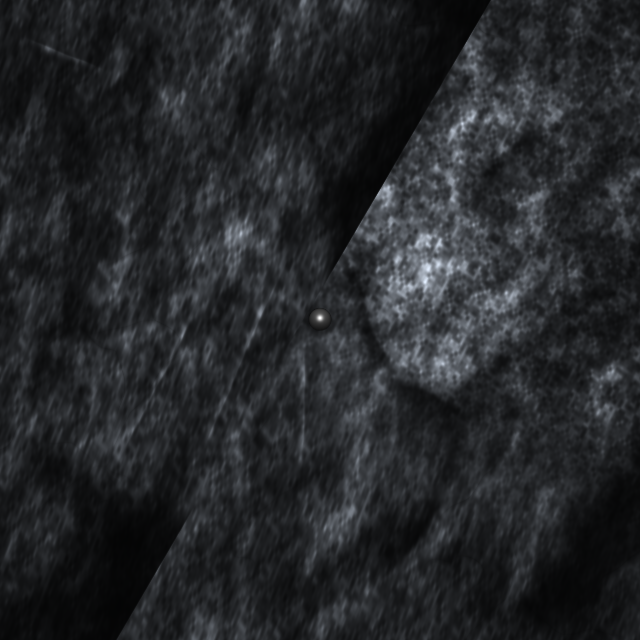
Write a Shadertoy shader that draws this texture.

```glsl
// Dark crumpled cloth with a diagonal overlapping flap, pinned by a small metal stud.
#define SHADOW_TONE 0.066
#define CENTRE_TONE 0.192
#define GRAIN 0.8
#define CRUMPLE 0.6
#define WAVER 0.011
#define SEAM_DEPTH 2.1
#define STUD_RADIUS 0.0175
#define STUD_POS vec2(0.5, 0.501)
#define SEAM_TIP vec2(0.5, 0.545)
#define SEAM_DIR vec2(0.505, 0.863)
#define CLOTH_TINT vec3(0.95, 1.0, 1.07)

// Shadowed folds: start and end points
const vec4 FOLDS[12] = vec4[12](
    vec4(0.27, 0.96, 0.11, 0.80), vec4(0.12, 0.86, 0.10, 0.48),
    vec4(0.11, 0.58, 0.04, 0.32), vec4(0.01, 0.34, 0.25, 0.12),
    vec4(0.53, 0.60, 0.62, 0.41), vec4(0.59, 0.42, 0.74, 0.33),
    vec4(1.05, 0.64, 0.69, 0.35), vec4(0.74, 0.42, 0.68, 0.22),
    vec4(1.08, 0.37, 0.75, -0.06), vec4(0.68, 0.63, 0.88, 0.86),
    vec4(0.69, 0.22, 0.60, 0.10), vec4(0.64, 0.22, 0.42, 0.04));
// Width on the left side, width on the right side, strength
const vec3 FOLD_SHAPE[12] = vec3[12](
    vec3(0.040, 0.010, 0.8), vec3(0.040, 0.010, 0.8), vec3(0.040, 0.012, 0.8),
    vec3(0.030, 0.040, 0.9), vec3(0.006, 0.016, 0.9), vec3(0.007, 0.040, 0.9),
    vec3(0.070, 0.015, 0.8), vec3(0.030, 0.015, 0.6), vec3(0.070, 0.030, 1.3),
    vec3(0.010, 0.050, 0.7), vec3(0.005, 0.016, 1.0), vec3(0.030, 0.012, 0.7));
// Bright pulled ridges
const vec4 RIDGES[4] = vec4[4](
    vec4(0.460, 0.625, 0.295, 0.250), vec4(0.475, 0.490, 0.471, 0.240),
    vec4(0.330, 0.560, 0.170, 0.255), vec4(0.030, 0.945, 0.170, 0.885));

vec2 hash2(vec2 p) {
    vec3 q = fract(p.xyx * vec3(0.1031, 0.1030, 0.0973));
    q += dot(q, q.yzx + 33.33);
    return fract((q.xx + q.yz) * q.zy);
}

float noise(vec2 p) {
    vec2 i = floor(p), f = smoothstep(0.0, 1.0, fract(p));
    float low = mix(hash2(i).x, hash2(i + vec2(1, 0)).x, f.x);
    return mix(low, mix(hash2(i + vec2(0, 1)).x, hash2(i + 1.0).x, f.x), f.y) - 0.5;
}

// Four equally strong octaves, from mottling down to single fibres
float fibres(vec2 p) {
    float sum = 0.0;
    for (int i = 0; i < 4; i++) {
        sum += noise(p);
        p = mat2(0.995, 0.1, -0.1, 0.995) * p * 2.1 + 9.3;
    }
    return sum;
}

// Cellular noise: nearest distance, second distance, offset to nearest point
vec4 cells(vec2 p) {
    vec4 best = vec4(9.0, 9.0, 0.0, 0.0);
    for (int n = 0; n < 9; n++) {
        vec2 id = floor(p) + vec2(n % 3 - 1, n / 3 - 1);
        vec2 offset = id + hash2(id) - p;
        float d = length(offset);
        if (d < best.x) best = vec4(d, best.x, offset);
        else best.y = min(best.y, d);
    }
    return best;
}

// Layered sines
float waves(vec2 p) {
    float sum = 0.0, amp = 0.5;
    for (int i = 0; i < 5; i++) {
        p = mat2(0.8, -0.6, 0.6, 0.8) * p * 1.6 + 1.7;
        sum += amp * sin(p.x + 1.5 * sin(p.y));
        amp *= 0.6;
    }
    return sum;
}

// Tapered stroke with a different softness on each side
float stroke(vec2 p, vec4 seg, float leftWidth, float rightWidth) {
    vec2 axis = seg.zw - seg.xy, rel = p - seg.xy;
    float t = dot(rel, axis) / dot(axis, axis);
    float d = dot(rel, vec2(-axis.y, axis.x)) / length(axis);
    d /= d > 0.0 ? leftWidth : rightWidth;
    return exp(-d * d) * smoothstep(0.0, 0.3, 0.5 - abs(t - 0.5));
}

void mainImage(out vec4 fragColor, in vec2 fragCoord) {
    float aa = 1.0 / iResolution.y;
    vec2 uv = fragCoord * aa, fromStud = uv - STUD_POS;
    float r = length(fromStud);
    vec2 bent = uv + WAVER * vec2(waves(uv * 14.0), waves(uv * 14.0 + 7.0));
    // Seam coordinates: distance across and along the flap edge
    float across = dot(uv - SEAM_TIP, vec2(SEAM_DIR.y, -SEAM_DIR.x));
    float along = dot(uv - SEAM_TIP, SEAM_DIR);
    float rightSide = smoothstep(-aa, aa, across);

    // Exposure collects every change of light
    float exposure = 0.2 * waves(uv * 5.0 + 2.0);
    for (int i = 0; i < 12; i++)
        exposure -= FOLD_SHAPE[i].z * stroke(bent, FOLDS[i], FOLD_SHAPE[i].x, FOLD_SHAPE[i].y);
    for (int i = 0; i < 4; i++)
        exposure += 0.75 * stroke(mix(uv, bent, 0.2), RIDGES[i], 0.003, 0.007);
    // Lit panel and pleats fanning out from the stud
    exposure += 0.45 * rightSide * stroke(bent, vec4(0.53, 0.75, 0.75, 0.25), 0.13, 0.03);
    exposure += 0.28 * rightSide * smoothstep(0.0, 0.25, along);
    exposure += 0.2 * sin(atan(fromStud.x, -fromStud.y) * 17.0 + 2.0 * waves(uv * 4.0))
        * smoothstep(0.02, 0.1, r) * exp(-4.0 * r);
    // Crumpled facets, drawn out along the seam, with dark creases between
    vec2 drawn = vec2(across, along) * vec2(9.0, 4.5);
    vec4 facet = cells(drawn + 0.35 * waves(uv * 9.0) + 20.0);
    float rim = facet.y - facet.x;
    exposure += CRUMPLE * dot(facet.zw, vec2(0.8, -0.6)) * smoothstep(0.0, 0.25, rim);
    exposure -= 0.35 * exp(-12.0 * rim) * smoothstep(-0.2, 0.3, noise(uv * 7.0));
    // Shadow under the flap, open at both ends of the seam
    float open = smoothstep(-0.01, 0.06, along) + 1.0 - smoothstep(-0.46, -0.38, along);
    float reach = (across + 0.012 * waves(uv * 9.0)) / (0.02 + 0.2 * abs(along));
    exposure -= SEAM_DEPTH * open * (1.0 - rightSide) * exp(-reach * reach);
    // Fibres: streaked over most of the cloth, speckled on the upper flap
    vec2 lean = vec2(dot(uv, vec2(0.97, -0.25)), dot(uv, vec2(0.25, 0.97)));
    float speckled = rightSide * smoothstep(-0.3, 0.1, along);
    exposure += GRAIN * mix(fibres(lean * vec2(25.0, 10.0)), fibres(lean * vec2(22.0, 17.0)), speckled);

    float tone = mix(SHADOW_TONE, CENTRE_TONE, exp(-3.5 * r * r)) * exp(exposure);
    tone *= 1.0 - 0.6 * exp(-pow(length(fromStud + vec2(0.0, 0.004)) / 0.021, 4.0));
    vec3 color = CLOTH_TINT * (0.012 + tone);
    // Metal stud
    vec2 ball = fromStud / STUD_RADIUS, glint = ball - vec2(0.0, 0.12);
    float metal = 0.05 + 0.3 * sqrt(max(0.0, 1.0 - dot(ball, ball))) * (0.7 + 0.5 * ball.y);
    metal += 0.75 * exp(-14.0 * dot(glint, glint));
    color = mix(color, vec3(metal), 1.0 - smoothstep(STUD_RADIUS - aa, STUD_RADIUS + aa, r));
    fragColor = vec4(clamp(color, 0.0, 1.0), 1.0);
}
```
